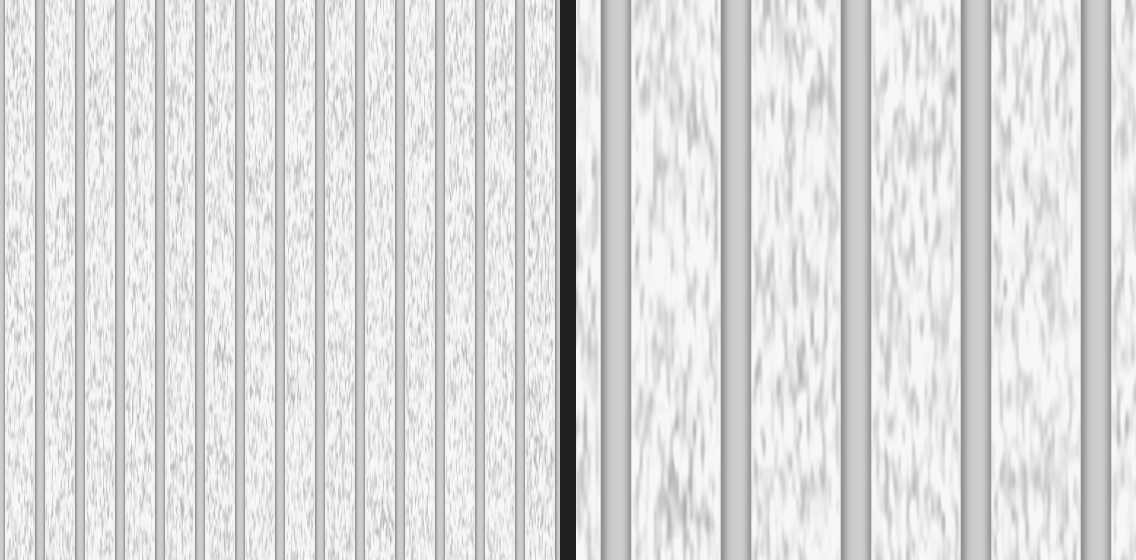
Left, the full canvas; right, a detail of the centre.
A WebGL 2 fragment shader for this texture:

```glsl
#version 300 es
precision highp float;

uniform vec2 u_resolution;
out vec4 outColor;

const float SLATS = 14.0;
const float GROOVE_HALF = 0.128;   // half groove width, in slat periods
const vec3 SLAT_WHITE = vec3(0.970);
const vec3 GROOVE_GREY = vec3(0.805);

float hash(vec2 p) {
    vec3 q = fract(vec3(p.xyx) * 0.1031);
    q += dot(q, q.yzx + 33.33);
    return fract((q.x + q.y) * q.z);
}

// One column of vertical fibre, shifted by its own phase, wrapping in y
float fibre(float column, float y, float cells, float seed) {
    float t = y * cells + hash(vec2(column, seed)) * cells;
    float row = floor(t);
    float f = fract(t);
    float a = hash(vec2(column + seed, mod(row, cells)));
    float b = hash(vec2(column + seed, mod(row + 1.0, cells)));
    return mix(a, b, f * f * (3.0 - 2.0 * f));
}

// Neighbouring fibres blended, wrapping in both directions
float grain(vec2 uv, vec2 cells, float seed) {
    float x = uv.x * cells.x;
    float column = floor(x);
    float f = fract(x);
    float a = fibre(mod(column, cells.x), uv.y, cells.y, seed);
    float b = fibre(mod(column + 1.0, cells.x), uv.y, cells.y, seed);
    return mix(a, b, f * f * (3.0 - 2.0 * f));
}

// Brushed white wood with fine streaks and soft grey flecks
vec3 slatColor(vec2 uv, float edgeDistance) {
    float fine = grain(uv, vec2(384.0, 56.0), 17.0);
    float thin = grain(uv, vec2(460.0, 90.0), 53.0);
    float fleck = grain(uv, vec2(130.0, 64.0), 91.0);
    float cloud = grain(uv, vec2(28.0, 9.0), 29.0);
    float streak = smoothstep(0.3, 1.0, mix(fine, thin, 0.4));
    float stain = smoothstep(0.6, 1.0, fleck) * mix(0.4, 1.0, cloud);
    float shade = streak * mix(0.18, 0.26, cloud) + stain * 0.07;
    float inside = smoothstep(0.0, 0.05, edgeDistance);
    return SLAT_WHITE - shade * mix(0.35, 1.0, inside);
}

float shadow(float d, float width) {
    return exp(-d * d / (width * width));
}

// Recess darkened along both walls; across runs from -1 to 1
vec3 grooveColor(float across) {
    float left = shadow(1.0 + across, 0.42);
    float right = shadow(1.0 - across, 0.34);
    return GROOVE_GREY - 0.25 * left - 0.22 * right;
}

void main() {
    vec2 uv = gl_FragCoord.xy / u_resolution;

    // Signed offset from the nearest groove centre
    float offset = fract(uv.x * SLATS + 0.5) - 0.5;
    float edgeDistance = abs(offset) - GROOVE_HALF;
    float blur = 0.5 * SLATS / u_resolution.x;

    vec3 groove = grooveColor(clamp(offset / GROOVE_HALF, -1.0, 1.0));
    vec3 slat = slatColor(uv, edgeDistance);
    float slatMask = smoothstep(-blur, blur, edgeDistance);
    outColor = vec4(mix(groove, slat, slatMask), 1.0);
}
```
